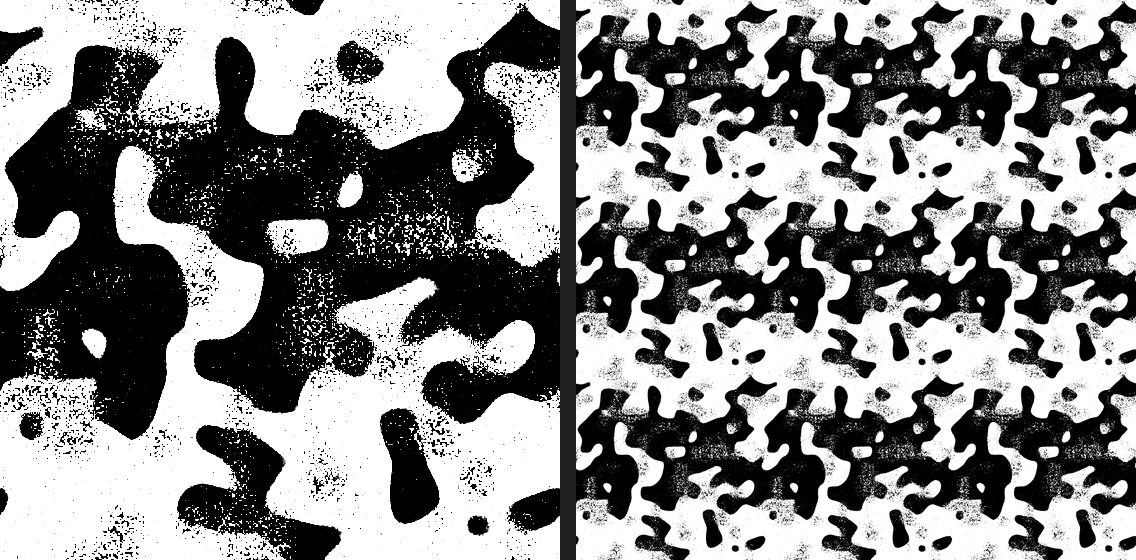
Left: one tile. Right: repeated 3 by 3.
A three.js fragment shader for this texture:

```glsl
varying vec2 vUv;

const vec3 INK = vec3(0.0);
const vec3 PAPER = vec3(1.0);

float hash(vec2 p, float seed) {
  vec3 q = fract(vec3(p.xyx + seed * 17.3) * 0.1031);
  q += dot(q, q.yzx + 33.33);
  return fract((q.x + q.y) * q.z);
}

// Smooth value noise that wraps after a whole number of cells
float wrapNoise(vec2 uv, vec2 cells, float seed) {
  vec2 p = uv * cells;
  vec2 i = floor(p);
  vec2 f = p - i;
  f = f * f * (3.0 - 2.0 * f);
  vec2 a = mod(i, cells);
  vec2 b = mod(i + 1.0, cells);
  float low = mix(hash(a, seed), hash(vec2(b.x, a.y), seed), f.x);
  float high = mix(hash(vec2(a.x, b.y), seed), hash(b, seed), f.x);
  return mix(low, high, f.y);
}

// Signed weight of a cell; cells half a tile apart cancel, keeping ink and paper even
float cellWeight(vec2 id, float cells, float seed) {
  float upper = step(cells * 0.5, id.x);
  vec2 partner = mod(id + upper * cells * 0.5, cells);
  return (2.0 * hash(partner, seed) - 1.0) * (1.0 - 2.0 * upper);
}

// Cellular field: soft round kernels around jittered points
float blobField(vec2 uv, float cells, float seed) {
  vec2 p = uv * cells;
  vec2 base = floor(p);
  float sum = 0.0;
  for (int y = -2; y <= 2; y++) {
    for (int x = -2; x <= 2; x++) {
      vec2 cell = base + vec2(float(x), float(y));
      vec2 id = mod(cell, cells);
      vec2 point = cell + vec2(hash(id, seed + 1.0), hash(id, seed + 2.0));
      vec2 d = p - point;
      float k = max(0.0, 1.0 - dot(d, d) * 0.25);
      k *= k;
      k *= k;
      sum += k * k * cellWeight(id, cells, seed);
    }
  }
  return sum;
}

// Loose patches broken into horizontal and vertical streaks
float grainDensity(vec2 uv, float patches) {
  float rows = wrapNoise(uv, vec2(16.0, 120.0), 21.0);
  float columns = wrapNoise(uv, vec2(120.0, 16.0), 22.0);
  return patches * max(rows, columns);
}

void main() {
  vec2 uv = fract(vUv);
  float grain = wrapNoise(uv, vec2(320.0), 11.0);
  float patches = smoothstep(0.45, 0.9, wrapNoise(uv, vec2(14.0), 12.0));

  // Large spots with locally ragged borders
  float field = blobField(uv, 10.0, 3.0) + 0.8 * blobField(uv, 16.0, 7.0);
  field += (grain - 0.5) * (0.04 + 0.3 * patches);
  float ink = smoothstep(-0.012, 0.012, field);

  // Fine grains of the opposite tone
  float level = 0.98 - 0.5 * grainDensity(uv, patches);
  float speck = smoothstep(level - 0.035, level + 0.035, grain);
  ink = mix(ink, 1.0 - ink, speck);

  gl_FragColor = vec4(mix(PAPER, INK, ink), 1.0);
}
```
